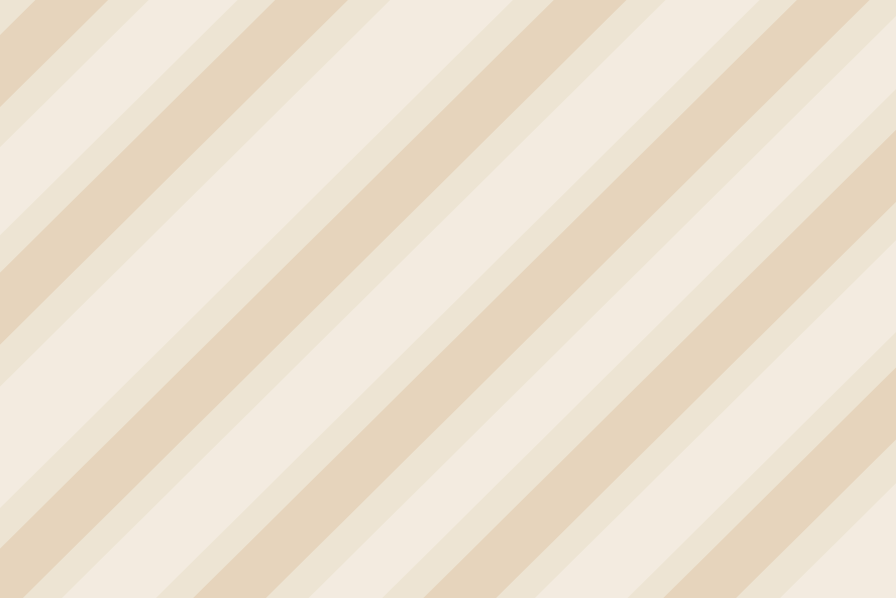
Give the GLSL for this pattern, as a Shadertoy shader.

```glsl
// Diagonal cream, sand and tan stripes: six flat bands, each with a tan core.
// One slanted coordinate turns every band into a 1D interval; a loop spaces
// them at a regular pitch with a small hand-cut drift in position.

// Coverage of a stripe with the given half width, softened over one pixel.
float stripe(float offset, float halfWidth, float pixel) {
    return clamp((halfWidth - abs(offset)) / pixel + 0.5, 0.0, 1.0);
}

void mainImage(out vec4 fragColor, in vec2 fragCoord) {
    vec2 uv = fragCoord / iResolution.xy;

    // Slanted coordinate in canvas widths, zero at the top left corner
    float across = uv.x + 0.6737 * (1.0 - uv.y);
    float pixel = length(vec2(1.0 / iResolution.x, 0.6737 / iResolution.y));

    // Drift of each band from the pitch, and of its core from the band centre
    float bandDrift[6] = float[6](0.0, -0.0061, 0.0255, 0.0251, 0.0020, 0.0);
    float coreDrift[6] = float[6](-0.0006, -0.0026, 0.0010, -0.0030, 0.0013, -0.0046);

    float sand = 0.0;
    float tanCore = 0.0;
    for (int i = 0; i < 6; i++) {
        float offset = across - (0.0807 + 0.2757 * float(i) + bandDrift[i]);
        sand = max(sand, stripe(offset, 0.0852, pixel));
        tanCore = max(tanCore, stripe(offset - coreDrift[i], 0.0406, pixel));
    }

    // Cream ground, sand band, tan core
    vec3 color = vec3(0.953, 0.922, 0.878);
    color = mix(color, vec3(0.929, 0.896, 0.827), sand);
    color = mix(color, vec3(0.902, 0.831, 0.739), tanCore);
    fragColor = vec4(color, 1.0);
}
```
